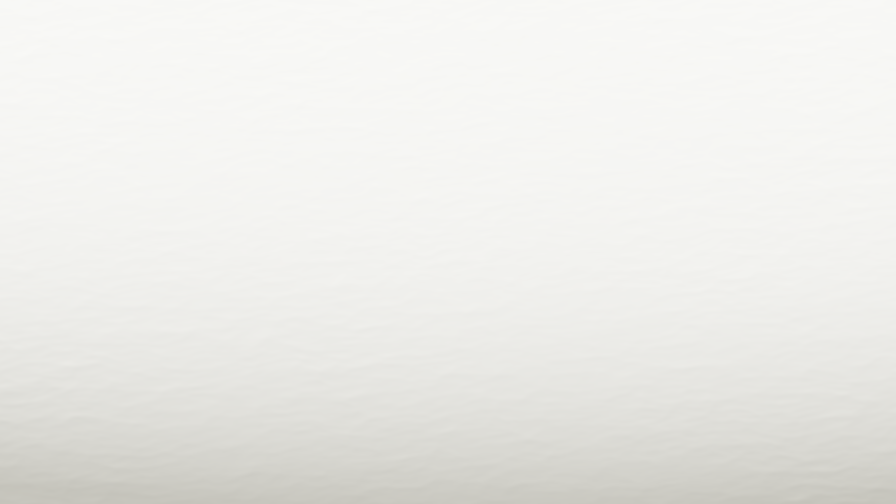
Give the GLSL for this texture, as a Shadertoy shader.

```glsl
// Soft white paper with fine horizontal wrinkles, shaded towards the bottom.
#define LIGHT vec3(0.975, 0.975, 0.967)
#define SHADE vec3(0.775, 0.770, 0.738)
#define FALLOFF 0.25              // height over which the shade fades
#define GRAIN vec2(22.0, 68.0)    // wrinkles per canvas height
#define RELIEF 0.034              // wrinkle contrast
#define LIGHT_STEP vec2(-0.0015, 0.0035)
#define SOFTNESS 7.0              // higher gives sharper creases

vec2 hash2(vec2 cell) {
    vec3 q = fract(cell.xyx * vec3(0.1031, 0.1030, 0.0973));
    q += dot(q, q.yzx + 33.33);
    return fract((q.xx + q.yz) * q.zy);
}

// Smooth cellular noise: rounded distance to the nearest grain centre
float softCells(vec2 p) {
    vec2 cell = floor(p), local = fract(p);
    float sum = 0.0;
    for (int y = -1; y <= 1; y++)
    for (int x = -1; x <= 1; x++) {
        vec2 offset = vec2(x, y);
        vec2 delta = offset + hash2(cell + offset) - local;
        sum += exp(-SOFTNESS * dot(delta, delta));
    }
    return -log(sum + 0.002) / SOFTNESS;
}

// Layered sines, used for bending and broad unevenness
float waves(vec2 p) {
    float sum = 0.0, amp = 0.5;
    for (int i = 0; i < 4; i++) {
        sum += amp * sin(p.x + 1.7 * sin(p.y)) * cos(p.y + 0.6 * p.x);
        p = mat2(1.5, 0.9, -0.9, 1.5) * p + 2.3;
        amp *= 0.55;
    }
    return sum;
}

// Paper height: wide wrinkles with finer ones laid over
float paperHeight(vec2 p) {
    p.y += 0.010 * waves(p * vec2(9.0, 14.0)) - 0.06 * p.x;
    p.x += 0.020 * waves(p * vec2(11.0, 25.0) + 4.0);
    float coarse = softCells(p * GRAIN);
    float fine = softCells(p * GRAIN * vec2(1.7, 1.6) + 17.0);
    float broad = softCells(p * GRAIN * 0.45 + 41.0);
    return 0.5 * coarse + 0.2 * fine + 0.6 * broad;
}

void mainImage(out vec4 fragColor, in vec2 fragCoord) {
    vec2 uv = fragCoord / iResolution.xy;
    vec2 p = fragCoord / iResolution.y;

    // Shade rising from the bottom, a little higher at both sides
    float side = 2.0 * uv.x - 1.0;
    float lift = 0.035 * side * side - 0.015 * side - 0.015;
    float shade = exp(-max(uv.y - lift, 0.0) / FALLOFF);
    shade += 0.02 * waves(p * vec2(1.6, 4.0) + 1.0) * (0.3 + shade);
    vec3 colour = mix(LIGHT, SHADE, clamp(shade, 0.0, 1.0));

    // Grazing light on the wrinkles, fading in the bright upper part
    float slope = paperHeight(p + LIGHT_STEP) - paperHeight(p - LIGHT_STEP);
    float strength = RELIEF * mix(0.35, 1.0, smoothstep(0.0, 0.5, shade));
    strength *= 1.0 + 0.4 * waves(p * 5.0 + 7.0);
    colour -= strength * clamp(slope, -1.0, 1.0);

    fragColor = vec4(clamp(colour, 0.0, 1.0), 1.0);
}
```
